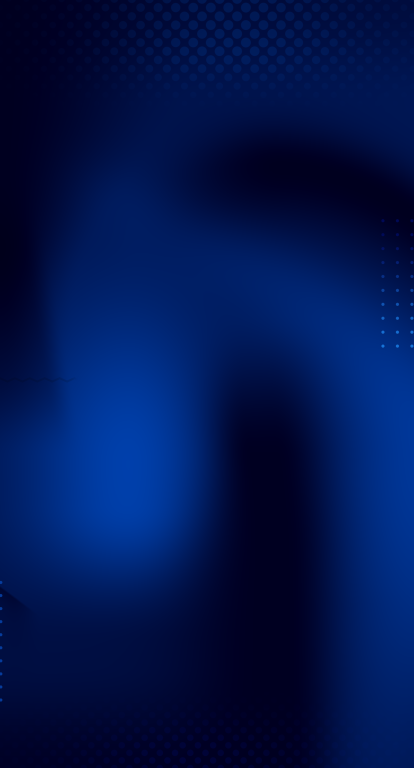
This background is drawn by a Shadertoy shader. Its source:

```glsl
float gauss(float d, float width) {
    return exp(-d * d / (width * width));
}

// Gaussian with a different width on each side of zero
float skewGauss(float d, float below, float above) {
    return gauss(d, d < 0.0 ? below : above);
}

float disc(vec2 q, float radius, float pixel) {
    return 1.0 - smoothstep(radius - pixel, radius + pixel, length(q));
}

// Staggered dots: a square grid turned by 45 degrees
float halftone(vec2 p, float pitch, float radius, float pixel) {
    vec2 q = vec2(p.x + p.y, p.x - p.y) * 0.7071 / pitch;
    return disc((fract(q) - 0.5) * pitch, radius * pitch, pixel);
}

// Square dot grid of count.x by count.y, growing from its first dot
float dotGrid(vec2 p, vec2 first, vec2 pitch, vec2 count, float pixel) {
    vec2 cell = clamp(round((p - first) / pitch), vec2(0.0), count - 1.0);
    return disc(p - first - cell * pitch, 0.0037, pixel);
}

// Soft folds of light and shadow, as a blue level
float foldLight(vec2 p) {
    float x = p.x, y = p.y;
    float light = mix(0.24, 0.30, smoothstep(0.0, 0.7, y));
    light += 0.05 * (x - 0.5) * smoothstep(1.3, 1.6, y);
    light *= 1.0 - 0.25 * smoothstep(1.62, 1.86, y);
    light *= 1.0 - 0.38 * (1.0 - smoothstep(0.0, 0.25, y)) * (1.0 - smoothstep(0.6, 0.85, x));

    // Large glow on the left
    light += 0.37 * skewGauss(x - 0.31, 0.25, 0.21) * skewGauss(y - 0.74, 0.8, 0.39)
           * smoothstep(0.30, 0.64, y);

    // Ribbon bending over to the right edge
    float bend = max(y - 0.75, 0.0);
    float ribbonX = 1.02 - 1.7 * bend * bend - 0.2 * max(0.4 - y, 0.0);
    light += 0.30 * gauss(x - ribbonX, 0.22) * skewGauss(y - 0.8, 0.8, 0.42);

    // Dark hollow below the ribbon
    float hollowX = x - 0.66 + 0.04 * smoothstep(0.5, 1.0, y);
    float hollowDistance = sign(hollowX) * max(abs(hollowX) - 0.03, 0.0);
    float hollow = skewGauss(hollowDistance, mix(0.20, 0.09, smoothstep(0.3, 0.8, y)), 0.11);
    light = mix(light, 0.13, hollow * (1.0 - smoothstep(0.75, 1.10, y)));

    // Dark crescent above the ribbon
    float crescentY = 1.46 - 0.95 * (x - 0.65) * (x - 0.65);
    light = mix(light, 0.12, skewGauss(y - crescentY, 0.14, 0.10) * smoothstep(0.3, 0.68, x));

    // Shadow along the upper left, with its crease
    float shadowWidth = 0.18 + 0.35 * smoothstep(1.1, 1.85, y);
    float shadow = 1.0 - smoothstep(0.0, shadowWidth, x);
    light = mix(light, 0.125, shadow * smoothstep(0.75, 1.3, y));
    float creaseX = 0.18 - 0.18 * (y - 0.82);
    float crease = 1.0 - smoothstep(creaseX - 0.05, creaseX + 0.015, x);
    light *= 1.0 - 0.2 * crease * smoothstep(0.75, 0.95, y) * (1.0 - smoothstep(1.2, 1.45, y));

    // Small folded corner at the lower left
    float depth = 0.444 - 0.75 * x - y;
    light *= 1.0 - 0.4 * smoothstep(0.0, 0.008, depth) * exp(-18.0 * max(depth, 0.0))
           * (1.0 - smoothstep(0.02, 0.1, x));
    return light;
}

void mainImage(out vec4 fragColor, in vec2 fragCoord) {
    // Width runs from 0 to 1, height from 0 to 1.864
    vec2 p = fragCoord / iResolution.xy * vec2(1.0, 1.864);
    float pixel = 0.7 / iResolution.x;

    float light = foldLight(p);
    vec3 color = vec3(0.0, max(0.47 * (light - 0.14), 0.0), light);

    // Halftone fields at the top and bottom
    float topFade = gauss(p.x - 0.56, 0.36) * smoothstep(1.58, 1.76, p.y);
    float topDots = halftone(p, 0.030, 0.22 + 0.18 * topFade, pixel);
    color += vec3(0.0, 0.055, 0.10) * topDots * topFade;
    float bottomFade = gauss(p.x - 0.48, 0.32) * (1.0 - smoothstep(0.02, 0.20, p.y));
    float bottomDots = halftone(p, 0.026, 0.30, pixel);
    color += vec3(0.0, 0.012, 0.08) * bottomDots * bottomFade;

    // Faint zigzag at the left
    float zigzagY = 0.942 + 0.016 * (abs(fract(p.x / 0.036) - 0.5) - 0.25);
    float zigzag = 1.0 - smoothstep(0.001, 0.001 + 2.0 * pixel, abs(p.y - zigzagY));
    color *= 1.0 - 0.12 * zigzag * (1.0 - smoothstep(0.17, 0.19, p.x));

    // Dot grids at the right and left edges
    float rightDots = dotGrid(p, vec2(0.925, 1.024), vec2(0.035, 0.0338), vec2(3.0, 10.0), pixel);
    vec3 rightColor = mix(vec3(0.10, 0.48, 0.88), vec3(0.0, 0.04, 0.36), smoothstep(1.02, 1.31, p.y));
    color = mix(color, rightColor, 0.9 * rightDots);
    float leftDots = dotGrid(p, vec2(0.002, 0.165), vec2(0.035, 0.0317), vec2(1.0, 10.0), pixel);
    color = mix(color, vec3(0.03, 0.28, 0.70), 0.8 * leftDots);

    fragColor = vec4(color, 1.0);
}
```
